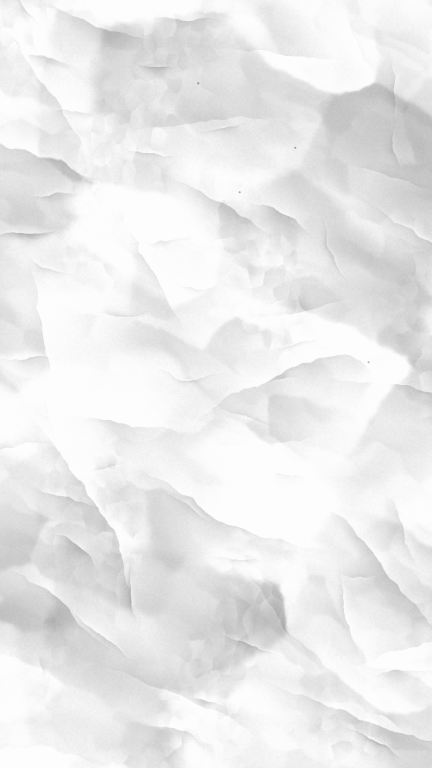
Write a Shadertoy shader that draws this texture.

```glsl
#define PAPER_TONE 0.927
#define WHITE_LIMIT 0.992
#define FACET_DEPTH 0.145
#define DENT_DEPTH 0.065
#define FOLD_DEPTH 0.14
#define CREASE_DEPTH 0.17
#define SWELL_DEPTH 0.056
#define WRINKLE_DEPTH 0.05
#define GRAIN_DEPTH 0.02
#define EDGE 0.0011

vec2 hash2(vec2 p) {
    vec3 q = fract(p.xyx * vec3(0.1031, 0.1030, 0.0973));
    q += dot(q, q.yzx + 33.33);
    return fract((q.xx + q.yz) * q.zy);
}

mat2 turn(float a) {
    float c = cos(a), s = sin(a);
    return mat2(c, -s, s, c);
}

// Layered sines, used for bending lines and for broad light
float swell(vec2 p) {
    float sum = 0.0, amp = 0.5;
    for (int i = 0; i < 4; i++) {
        sum += amp * sin(p.x + 1.7 * sin(p.y * 0.8 + float(i))) * cos(p.y - 0.6 * p.x);
        p = turn(0.9) * p * 1.9 + 2.3;
        amp *= 0.5;
    }
    return sum;
}

// Cellular planes, each with its own level and tilt, blended at the borders
float facets(vec2 p, float sharpness) {
    vec2 cell = floor(p);
    float sum = 0.0, total = 1e-30;
    for (int y = -1; y <= 1; y++)
    for (int x = -1; x <= 1; x++) {
        vec2 id = cell + vec2(x, y);
        vec2 offset = p - id - 0.1 - 0.8 * hash2(id);
        vec2 rnd = hash2(id + 57.0);
        float angle = 6.283 * rnd.y;
        float plane = rnd.x - 0.5 + 0.9 * dot(offset, vec2(cos(angle), sin(angle)));
        float weight = exp(-sharpness * dot(offset, offset));
        sum += weight * plane;
        total += weight;
    }
    return sum / total;
}

// Tapered folds: a crisp line with a shadow on one side and a glow on the other
float folds(vec2 p, int count, float size, float seed) {
    float sum = 0.0;
    float aspect = iResolution.x / iResolution.y;
    for (int i = 0; i < count; i++) {
        float n = float(i);
        vec2 place = hash2(vec2(n, seed));
        vec2 shape = hash2(vec2(n, seed + 11.0));
        vec2 kind = hash2(vec2(n, seed + 23.0));
        vec2 centre = vec2(fract(n * 0.618 + 0.3 * place.x) * aspect,
                           (n + place.y) / float(count));
        float angle = kind.x > 0.66 ? -1.1 + 0.9 * (shape.x - 0.5)
                                    : -0.12 + 0.9 * (shape.x - 0.5);
        vec2 q = turn(angle) * (p - centre);
        float reach = size * mix(0.45, 1.1, place.x);
        float taper = smoothstep(1.0, 0.0, abs(q.x) / reach);
        q.y += (kind.y - 0.5) * 0.5 * q.x * q.x / reach;
        q.y *= shape.y > 0.25 ? 1.0 : -1.0;
        float width = size * mix(0.07, 0.24, kind.y) * (0.3 + 0.7 * taper);
        float lit = smoothstep(-EDGE, EDGE, q.y);
        float shadow = (1.0 - lit) * exp(-abs(q.y) / width);
        float glow = lit * exp(-abs(q.y) / (0.6 * width));
        sum += taper * mix(0.35, 1.0, shape.y) * (0.6 * glow - shadow);
    }
    return sum;
}

// Rare dark flecks in the pulp
float flecks(vec2 p) {
    vec2 grid = p * 14.0;
    vec2 id = floor(grid);
    vec2 spot = 0.2 + 0.6 * hash2(id + 5.0);
    float dotShape = smoothstep(0.03, 0.008, length(fract(grid) - spot));
    return dotShape * step(0.98, hash2(id + 91.0).x);
}

void mainImage(out vec4 fragColor, in vec2 fragCoord) {
    vec2 p = fragCoord / iResolution.y;

    // Irregular bending of every edge
    vec2 bent = p + 0.016 * vec2(swell(p * 13.0), swell(p * 13.0 + 7.0));
    bent += 0.0045 * vec2(swell(p * 70.0 + 3.0), swell(p * 70.0 + 9.0));

    // Broad planes, smaller dents and shallow ripples
    float patchiness = 0.5 + 0.5 * sin(p.x * 11.0 + 3.0 * sin(p.y * 9.0));
    vec2 slanted = turn(-0.45) * bent;
    float tone = PAPER_TONE + SWELL_DEPTH * swell(p * vec2(6.0, 9.0) + 1.0);
    tone += FACET_DEPTH * facets(slanted * vec2(4.2, 6.0) + 3.0, mix(14.0, 60.0, patchiness));
    tone += DENT_DEPTH * facets(slanted * vec2(9.0, 15.0) + 20.0, mix(10.0, 36.0, patchiness));
    tone += 0.5 * DENT_DEPTH * facets(slanted * vec2(20.0, 34.0) + 40.0, 14.0);

    // Long folds, short pinches and crumpled strips
    tone += FOLD_DEPTH * folds(bent, 24, 0.18, 3.0);
    tone += CREASE_DEPTH * folds(bent, 46, 0.058, 41.0);
    float crumple = smoothstep(0.05, 0.45, swell(p * vec2(17.0, 8.0) + 4.0));
    tone += WRINKLE_DEPTH * crumple * facets(bent * vec2(60.0, 46.0), 18.0);

    // Paper grain and highlight roll-off
    tone += GRAIN_DEPTH * (hash2(floor(p * 512.0)).x - 0.5);
    tone -= 0.3 * flecks(p);
    float softness = 0.014;
    tone = WHITE_LIMIT - softness * log(1.0 + exp((WHITE_LIMIT - tone) / softness))
         + softness * log(1.0 + exp(-WHITE_LIMIT / softness));
    tone = 2.0 * WHITE_LIMIT - WHITE_LIMIT - max(WHITE_LIMIT - tone, 0.0);
    fragColor = vec4(vec3(clamp(tone, 0.5, 1.0)), 1.0);
}
```
